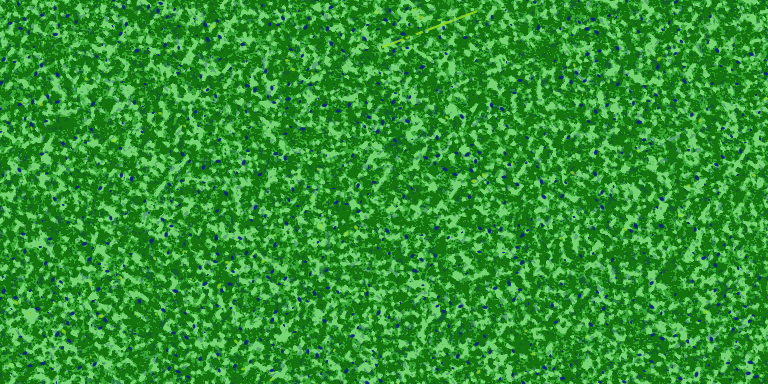
This texture is drawn by a Shadertoy shader. Its source:

```glsl
const vec3 DARK_GREEN = vec3(0.08, 0.455, 0.05);
const vec3 MID_GREEN = vec3(0.21, 0.65, 0.20);
const vec3 LIGHT_GREEN = vec3(0.46, 0.84, 0.45);
const vec3 BLUE = vec3(0.03, 0.16, 0.46);
const vec3 LIME = vec3(0.58, 0.88, 0.14);

float hash(vec2 p) {
    return fract(sin(dot(p, vec2(127.1, 311.7))) * 43758.5453);
}

vec2 hash2(vec2 p) {
    return vec2(hash(p), hash(p + 57.3));
}

float valueNoise(vec2 p) {
    vec2 cell = floor(p);
    vec2 f = fract(p);
    f = f * f * (3.0 - 2.0 * f);
    float low = mix(hash(cell), hash(cell + vec2(1, 0)), f.x);
    float high = mix(hash(cell + vec2(0, 1)), hash(cell + vec2(1, 1)), f.x);
    return mix(low, high, f.y);
}

mat2 rotation(float angle) {
    float c = cos(angle), s = sin(angle);
    return mat2(c, s, -s, c);
}

// One randomly turned oval in a given share of the grid cells
float flecks(vec2 p, float share, float radius, float seed) {
    vec2 cell = floor(p);
    vec2 id = cell + seed;
    vec2 centre = 0.28 + 0.44 * hash2(id + 3.7);
    vec2 d = rotation(6.2832 * hash(id + 9.1)) * (p - cell - centre);
    d.y *= 1.6;
    float size = radius * mix(0.45, 1.2, hash(id + 21.4));
    float present = step(hash(id), share);
    return present * (1.0 - smoothstep(size * 0.55, size * 1.3, length(d)));
}

// Scattered places where the grain is coarser
float coarseAreas(vec2 p, float width) {
    float mask = 0.0;
    for (int i = 0; i < 9; i++) {
        vec2 centre = hash2(vec2(float(i) * 3.1, 8.6)) * vec2(width, 1.0);
        float radius = mix(0.025, 0.05, hash(vec2(float(i), 4.2)));
        float falloff = 1.0 - smoothstep(0.4, 1.0, length(p - centre) / radius);
        mask = max(mask, falloff);
    }
    return mask;
}

// Thin broken scratch between two points
float scratch(vec2 p, vec2 a, vec2 b, float halfWidth) {
    vec2 along = b - a;
    float t = clamp(dot(p - a, along) / dot(along, along), 0.0, 1.0);
    float d = length(p - a - along * t);
    float gaps = smoothstep(0.25, 0.45, valueNoise(vec2(t * 28.0, 2.5)));
    return gaps * (1.0 - smoothstep(halfWidth * 0.5, halfWidth * 1.5, d));
}

void mainImage(out vec4 fragColor, in vec2 fragCoord) {
    vec2 uv = fragCoord / iResolution.y;
    float width = iResolution.x / iResolution.y;

    // Blotches with ragged edges, coarser in a few areas
    float coarse = coarseAreas(uv, width);
    float blotch = 0.74 * valueNoise(rotation(0.6) * uv * 88.0)
                 + 0.26 * valueNoise(rotation(1.1) * uv * 190.0 + 31.0);
    float patches = 0.75 * valueNoise(rotation(0.4) * uv * 32.0 + 5.0)
                  + 0.25 * valueNoise(uv * 150.0);
    blotch = mix(blotch, patches, coarse * 0.8);

    // Mid green rims the blotches and speckles the dark ground
    float grain = valueNoise(rotation(0.3) * uv * 250.0 + 71.0);
    float speckle = 0.55 * grain + 1.05 * (blotch - 0.5) - 0.06 * coarse;
    vec3 color = mix(DARK_GREEN, MID_GREEN, smoothstep(0.225, 0.295, speckle));
    color = mix(color, LIGHT_GREEN, smoothstep(0.585, 0.675, blotch));

    // Faint bluish tint, then small blue and lime flecks
    float tint = valueNoise(rotation(0.9) * uv * 125.0 + 43.0);
    color = mix(color, BLUE, 0.27 * smoothstep(0.72, 0.80, tint));
    color = mix(color, BLUE, flecks(rotation(0.5) * uv * 34.0, 0.30, 0.23, 11.0));
    color = mix(color, LIME, 0.8 * flecks(rotation(0.8) * uv * 30.0, 0.035, 0.20, 83.0));

    float line = scratch(uv, vec2(0.99, 0.875), vec2(1.24, 0.97), 0.003);
    color = mix(color, LIME, 0.85 * line);

    fragColor = vec4(color, 1.0);
}
```
